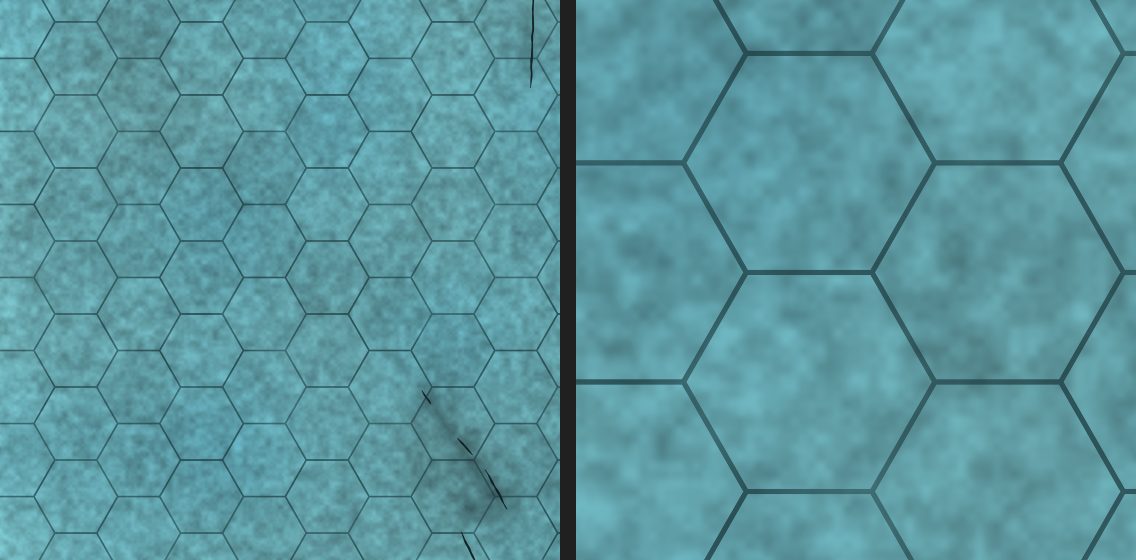
Left, the full canvas; right, a detail of the centre.
A Shadertoy shader for this pattern:

```glsl
float hash(vec2 p) {
    vec3 q = fract(p.xyx * 0.1031);
    q += dot(q, q.yzx + 33.33);
    return fract((q.x + q.y) * q.z);
}

float noise(vec2 p) {
    vec2 cell = floor(p), f = fract(p);
    f = f * f * (3.0 - 2.0 * f);
    return mix(mix(hash(cell), hash(cell + vec2(1, 0)), f.x),
               mix(hash(cell + vec2(0, 1)), hash(cell + vec2(1, 1)), f.x), f.y);
}

// Offset from the centre of the nearest flat-topped hexagon of unit height
vec2 hexOffset(vec2 p) {
    vec2 pitch = vec2(sqrt(3.0), 1.0);
    vec2 a = p - pitch * round(p / pitch);
    vec2 b = p - pitch * (round(p / pitch - 0.5) + 0.5);
    return dot(a, a) < dot(b, b) ? a : b;
}

// x: distance to the segment, y: position along it
vec2 segment(vec2 p, vec2 a, vec2 b) {
    vec2 ab = b - a;
    float t = clamp(dot(p - a, ab) / dot(ab, ab), 0.0, 1.0);
    return vec2(length(p - a - ab * t), t);
}

// Thin tapered gouges, one near the top and a broken diagonal run below
float scratches(vec2 uv, float pixel) {
    vec4 marks[6] = vec4[6](
        vec4(0.952, 1.020, 0.951, 0.890), vec4(0.952, 0.930, 0.947, 0.843),
        vec4(0.753, 0.303, 0.769, 0.278), vec4(0.817, 0.218, 0.844, 0.187),
        vec4(0.866, 0.162, 0.906, 0.090), vec4(0.823, 0.051, 0.852, -0.012));
    vec2 wobble = 0.002 * vec2(noise(uv * 60.0) - 0.5, 0.0);
    float cover = 0.0;
    for (int i = 0; i < 6; i++) {
        vec2 s = segment(uv + wobble, marks[i].xy, marks[i].zw);
        float halfWidth = 0.0021 * sqrt(4.0 * s.y * (1.0 - s.y)) * (0.6 + 0.5 * noise(uv * 130.0));
        cover = max(cover, 1.0 - smoothstep(halfWidth - pixel * 0.6, halfWidth + pixel * 0.6, s.x));
    }
    return cover;
}

void mainImage(out vec4 fragColor, in vec2 fragCoord) {
    vec2 uv = fragCoord / iResolution.y;
    float pixel = 1.0 / iResolution.y;

    // Hexagon grid
    vec2 p = (uv - vec2(0.1354, 0.1133)) / vec2(0.1296, 0.1304);
    vec2 h = hexOffset(p);
    vec2 id = round((p - h) * vec2(2.0 / sqrt(3.0), 2.0));
    float edge = 0.5 - max(abs(h.y), dot(abs(h), vec2(sqrt(3.0) * 0.5, 0.5)));

    // Mottled, clouded tile surface
    float grain = 0.42 * noise(uv * 52.0) + 0.40 * noise(uv * 96.0 + 17.0) + 0.18 * noise(uv * 190.0 + 41.0);
    float cloud = 0.65 * noise(uv * 4.5 + 8.0) + 0.35 * noise(uv * 11.0 + 3.0);
    vec3 color = mix(vec3(0.345, 0.605, 0.655), vec3(0.385, 0.610, 0.630), noise(uv * 5.0 + 29.0));
    color *= 1.0 + 0.46 * (grain - 0.5) + 0.14 * (cloud - 0.5) + 0.05 * (hash(id + 50.0) - 0.5);
    color *= 1.0 + 0.13 * exp(-uv.x * 11.0);

    // Dark stains around the gouges
    float diagonal = segment(uv, vec2(0.77, 0.28), vec2(0.89, 0.10)).x;
    float lower = segment(uv, vec2(0.76, 0.15), vec2(0.84, 0.09)).x;
    float upper = segment(uv, vec2(0.945, 1.0), vec2(0.935, 0.88)).x;
    float stain = exp(-diagonal * 38.0) + 0.8 * exp(-lower * 34.0) + 0.5 * exp(-upper * 40.0);
    color *= 1.0 - 0.32 * min(stain, 1.0) * (0.3 + noise(uv * 24.0 + 5.0));

    // Joints of uneven strength
    float blur = pixel / 0.26;
    float joint = 1.0 - smoothstep(0.012 - blur, 0.012 + blur, edge);
    color = mix(color, vec3(0.10, 0.22, 0.24), joint * (0.48 + 0.28 * noise(uv * 14.0 + 60.0)));

    color = mix(color, vec3(0.05, 0.11, 0.12), 0.92 * scratches(uv, pixel));
    fragColor = vec4(color, 1.0);
}
```
